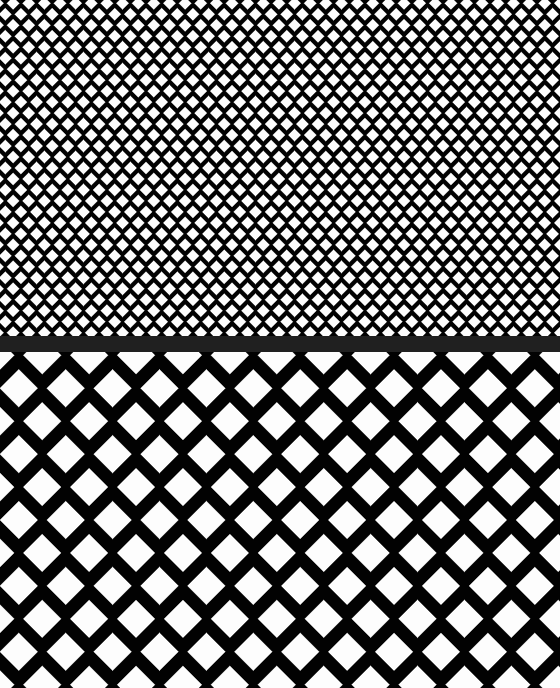
Top, the full canvas; bottom, a detail of the centre.
This pattern is drawn by a WebGL 2 fragment shader. Its source:

```glsl
#version 300 es
precision highp float;
// White diamonds in staggered rows, leaving a black diagonal lattice between them.

uniform vec2 u_resolution;
out vec4 fragColor;

// Signed distance to a square standing on its corner.
float diamond(vec2 p, float halfDiagonal) {
    return (abs(p.x) + abs(p.y) - halfDiagonal) * 0.70711;
}

void main() {
    // Canvas heights, measured from the upper left corner.
    vec2 p = vec2(gl_FragCoord.x, u_resolution.y - gl_FragCoord.y) / u_resolution.y;
    float pixel = 1.0 / u_resolution.y;

    // Column and row spacing: about 35.7 across and 30.6 rows down.
    vec2 spacing = vec2(0.04654, 0.03268);
    vec2 cell = p / spacing - vec2(0.837, 0.30);
    float nearestRow = floor(cell.y + 0.5);

    // Corners reach into the rows above and below, so test all three.
    float dist = 1.0;
    for (int i = -1; i <= 1; i++) {
        float row = nearestRow + float(i);
        float shifted = cell.x - 0.5 * mod(row, 2.0);
        vec2 offset = vec2(fract(shifted + 0.5) - 0.5, cell.y - row);
        dist = min(dist, diamond(offset * spacing, 0.0189));
    }

    // Antialiased white on black.
    float coverage = clamp(0.5 - dist / pixel, 0.0, 1.0);
    vec3 black = vec3(0.008);
    vec3 white = vec3(0.994);
    fragColor = vec4(mix(black, white, coverage), 1.0);
}
```
